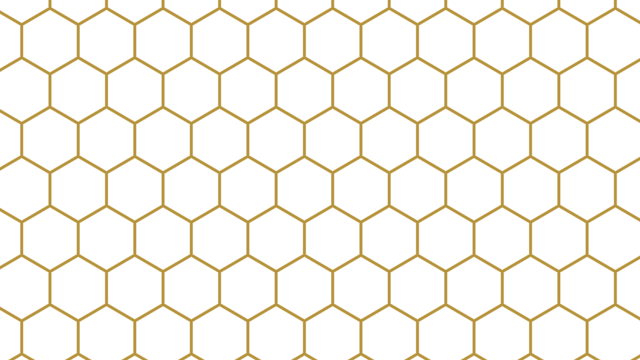
Give the GLSL for this pattern, as a Shadertoy shader.

```glsl
// Honeycomb of thin gold lines on white, with upright pointed cells.
// Two interleaved rectangular grids give the nearest cell centre, and
// the distance to that cell's border is turned into a smooth stroke.

// Distance to the border of the nearest hexagon, for cells of unit width.
float hexBorderDistance(vec2 p) {
    vec2 period = vec2(1.0, sqrt(3.0));
    vec2 evenRow = mod(p + 0.5 * period, period) - 0.5 * period;
    vec2 oddRow = mod(p, period) - 0.5 * period;
    vec2 local = abs(dot(evenRow, evenRow) < dot(oddRow, oddRow) ? evenRow : oddRow);
    return 0.5 - max(local.x, dot(local, vec2(0.5, 0.5 * sqrt(3.0))));
}

void mainImage(out vec4 fragColor, in vec2 fragCoord) {
    // Canvas heights measured from the centre
    vec2 uv = (fragCoord - 0.5 * iResolution.xy) / iResolution.y;

    // Cell widths measured from one cell centre; cells are slightly tall
    float cellWidth = 0.15706;
    vec2 cellPos = (uv - vec2(-0.0433, -0.0258)) / (cellWidth * vec2(1.0, 1.0085));

    // Gold stroke with a soft edge about one pixel to each side
    float edgeDistance = hexBorderDistance(cellPos) * cellWidth;
    float softness = 0.9 / iResolution.y;
    float stroke = 1.0 - smoothstep(-softness, softness, edgeDistance - 0.0040);

    vec3 color = mix(vec3(1.0), vec3(0.71, 0.57, 0.22), stroke);
    fragColor = vec4(color, 1.0);
}
```
